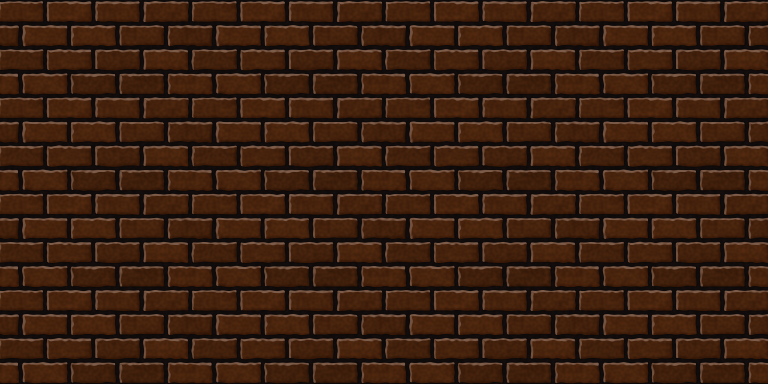
This texture is drawn by a Shadertoy shader. Its source:

```glsl
const vec2 GRID = vec2(31.74, 15.95);      // canvas size in row heights
const vec2 ORIGIN = vec2(0.06, -0.067);    // offset of the first brick corner
const vec2 TILE = vec2(8.0, 4.0);          // wear repeats every 4 x 4 bricks
const vec2 PITCH = vec2(2.0, 1.0);
const vec2 BRICK_SIZE = vec2(1.83, 0.83);
const float MARGIN = 0.08;                 // mortar kept before each brick

const vec3 CLAY = vec3(0.285, 0.142, 0.052);
const vec3 DARK_CLAY = vec3(0.20, 0.08, 0.018);
const vec3 RIM = vec3(0.49, 0.36, 0.29);
const vec3 MORTAR = vec3(0.06, 0.043, 0.04);

float hash(vec2 p) {
    return fract(sin(dot(p, vec2(127.1, 311.7))) * 43758.5);
}

vec2 gradient(vec2 cell, vec2 period) {
    float angle = 6.2832 * hash(mod(cell, period));
    return vec2(cos(angle), sin(angle));
}

// Gradient noise that wraps after the given period
float noise(vec2 p, vec2 period) {
    vec2 i = floor(p), f = fract(p);
    vec2 u = f * f * f * (f * (f * 6.0 - 15.0) + 10.0);
    vec2 e = vec2(1.0, 0.0);
    float a = dot(gradient(i, period), f);
    float b = dot(gradient(i + e.xy, period), f - e.xy);
    float c = dot(gradient(i + e.yx, period), f - e.yx);
    float d = dot(gradient(i + e.xx, period), f - e.xx);
    return mix(mix(a, b, u.x), mix(c, d, u.x), u.y);
}

float wallNoise(vec2 wall, float frequency, vec2 shift) {
    return noise(wall * frequency + shift, TILE * frequency);
}

float roundedBox(vec2 p, vec2 halfSize, float radius) {
    vec2 q = abs(p) - halfSize + radius;
    return length(max(q, 0.0)) + min(max(q.x, q.y), 0.0) - radius;
}

// Clay body: uneven tone, fine grain, darker towards lower and right edges
vec3 clayColor(vec2 wall, vec2 local, vec2 id) {
    float blotch = wallNoise(wall, 2.0, vec2(5.0, 2.0));
    float grain = wallNoise(wall, 7.0, vec2(3.0, 11.0));
    vec2 toEnd = BRICK_SIZE - local;
    float shade = 1.0 - smoothstep(0.0, 0.16, min(toEnd.x, toEnd.y));
    float dark = clamp(0.12 + 0.45 * blotch + 0.65 * shade, 0.0, 1.0);
    float tone = mix(0.88, 1.07, hash(id + 17.0)) + 0.20 * grain;
    return mix(CLAY, DARK_CLAY, dark) * tone;
}

// Worn light rim along the upper and left edges
float rimAmount(vec2 wall, vec2 local, float blur) {
    float wear = wallNoise(wall, 5.0, vec2(7.0, 1.0));
    float width = 0.082 + 0.045 * wear;
    vec2 lit = 1.0 - smoothstep(width - blur, width + blur, local);
    return max(lit.y, 0.82 * lit.x) * clamp(0.92 + 0.5 * wear, 0.0, 1.0);
}

void mainImage(out vec4 fragColor, in vec2 fragCoord) {
    vec2 uv = fragCoord / iResolution.xy;
    vec2 wall = vec2(uv.x, 1.0 - uv.y) * GRID + ORIGIN;
    float pixel = GRID.y / iResolution.y;

    // Wavy hand-cut outlines
    vec2 wobble = vec2(wallNoise(wall, 3.0, vec2(0.0)),
                       wallNoise(wall, 3.0, vec2(9.0, 4.0)));
    vec2 warped = wall + 0.055 * wobble + MARGIN;

    // Running bond: odd rows shift by half a brick
    float row = floor(warped.y);
    warped.x -= mod(row, 2.0);
    vec2 cell = floor(warped / PITCH);
    vec2 local = warped - cell * PITCH - MARGIN;
    vec2 id = mod(cell, 4.0);

    // Brick face and rim
    float dist = roundedBox(local - 0.5 * BRICK_SIZE, 0.5 * BRICK_SIZE, 0.06);
    vec3 brick = clayColor(wall, local, id);
    brick = mix(brick, RIM, rimAmount(wall, local, max(0.03, 0.5 * pixel)));

    // Mortar darkens close to the bricks
    float grit = wallNoise(wall, 6.0, vec2(2.0, 8.0));
    vec3 mortar = MORTAR * (0.85 + 0.35 * grit + 0.25 * smoothstep(0.0, 0.09, dist));

    float edge = max(0.025, 0.6 * pixel);
    float cover = 1.0 - smoothstep(-edge, edge, dist);
    fragColor = vec4(mix(mortar, brick, cover), 1.0);
}
```
